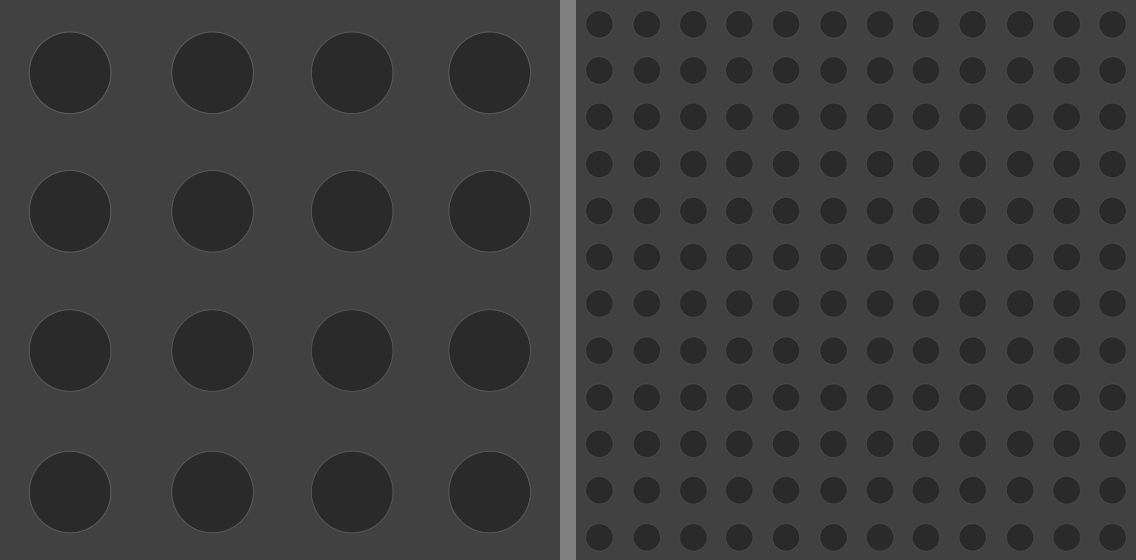
Left: one tile. Right: repeated 3 by 3.
Write a Shadertoy shader that draws this pattern.

```glsl
// A perforated dark panel: a 4 by 4 grid of round holes with thin pale rims.
// Each hole is a circle distance in a repeated cell; periodic sines shift the
// columns and rows slightly, so the sheet tiles without a seam.

#define HOLES 4.0
#define HOLE_RADIUS 0.0729
#define RIM_WIDTH 0.0020
#define RIM_VARIATION 0.02
#define DRIFT_CENTER vec2(0.0020, -0.0030)
#define DRIFT_AMOUNT vec2(0.0032, 0.0021)
#define DRIFT_PHASE vec2(-0.64, -0.32)
#define PANEL_COLOR vec3(0.255)
#define HOLE_COLOR vec3(0.163)
#define RIM_COLOR vec3(0.335)

const float TAU = 6.2831853;

// Small uneven spacing of columns and rows, periodic over the sheet
vec2 holeDrift(vec2 cell) {
    return DRIFT_CENTER + DRIFT_AMOUNT * sin(TAU * cell / HOLES + DRIFT_PHASE);
}

// Rim brightness change per hole, strongest toward the upper left
float rimShift(vec2 cell) {
    vec2 wave = cos(TAU * (cell - vec2(0.0, HOLES - 1.0)) / HOLES);
    return RIM_VARIATION * 0.5 * (wave.x + wave.y);
}

void mainImage(out vec4 fragColor, in vec2 fragCoord) {
    vec2 uv = fragCoord / iResolution.xy;
    float halfPixel = 0.5 / min(iResolution.x, iResolution.y);

    // Signed distance to the hole of this cell
    vec2 cell = floor(uv * HOLES);
    vec2 center = (cell + 0.5) / HOLES + holeDrift(cell);
    float edge = length(uv - center) - HOLE_RADIUS;

    // Panel, hole and rim with antialiased edges
    float hole = 1.0 - smoothstep(-halfPixel, halfPixel, edge);
    float rim = 1.0 - smoothstep(-halfPixel, halfPixel, abs(edge) - 0.5 * RIM_WIDTH);
    vec3 color = mix(PANEL_COLOR, HOLE_COLOR, hole);
    color = mix(color, RIM_COLOR + rimShift(cell), rim);

    fragColor = vec4(color, 1.0);
}
```
